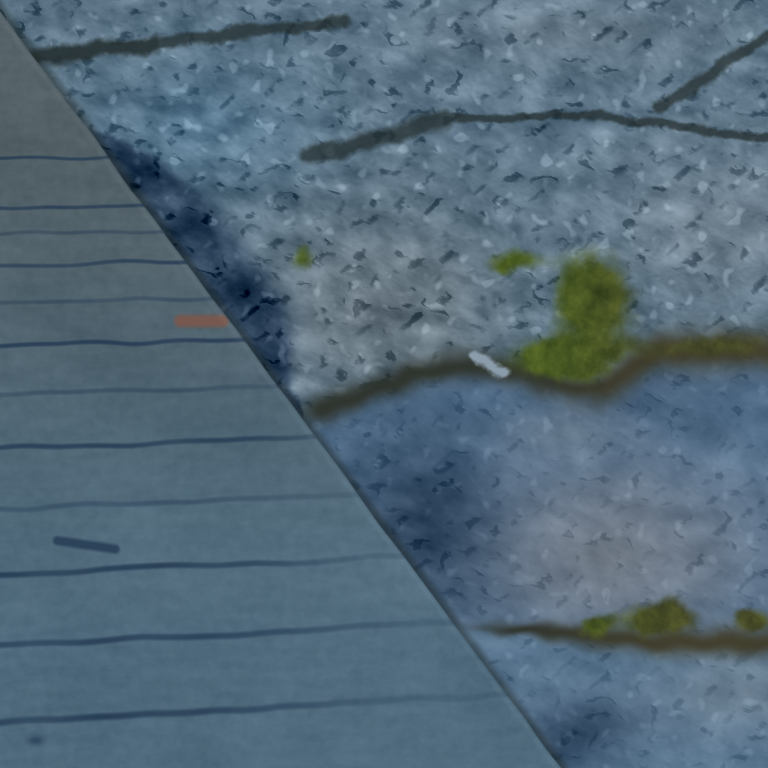
A Shadertoy shader for this texture:

```glsl
// A boardwalk runs diagonally beside blue-grey boulders with mossy clefts.
// Soft elliptical tints place the forms, ledge curves split the rocks, and
// gradient noise supplies stone relief, ragged moss and wood grain.
#define BLUE vec3(.36, .455, .525)
#define PALE vec3(.47, .53, .58)
#define DEEP vec3(.14, .225, .32)
#define CLEFT vec3(.13, .17, .17)
#define MOSS vec3(.28, .35, .13)
#define EARTH vec3(.26, .24, .16)
#define WOOD_FAR vec3(.325, .375, .395)
#define WOOD_NEAR vec3(.315, .42, .49)
#define RELIEF .34
#define PITTING .16

vec2 hash2(vec2 p) {
  p = vec2(dot(p, vec2(127.1, 311.7)), dot(p, vec2(269.5, 183.3)));
  return fract(sin(p) * 43758.5) * 2. - 1.;
}
float noise(vec2 p) {
  vec2 i = floor(p), f = fract(p), u = f * f * (3. - 2. * f), e = vec2(1, 0);
  float low = mix(dot(hash2(i), f), dot(hash2(i + e), f - e), u.x);
  float high = mix(dot(hash2(i + e.yx), f - e.yx), dot(hash2(i + 1.), f - 1.), u.x);
  return mix(low, high, u.y);
}
float fbm(vec2 p) {
  float sum = 0., amp = .5;
  for (int i = 0; i < 5; i++, amp *= .56) {
    sum += amp * noise(p);
    p = mat2(1.6, 1.2, -1.2, 1.6) * p + 7.3;
  }
  return sum;
}
// Soft ellipse at (x, y) with radii (rx, ry)
float blob(vec2 p, float x, float y, float rx, float ry) {
  vec2 d = (p - vec2(x, y)) / vec2(rx, ry);
  return exp(-dot(d, d));
}
// Soft line from (ax, ay) to (bx, by)
float stroke(vec2 p, float ax, float ay, float bx, float by, float w) {
  vec2 a = vec2(ax, ay), d = vec2(bx, by) - a;
  float h = clamp(dot(p - a, d) / dot(d, d), 0., 1.);
  return 1. - smoothstep(w * .3, w, length(p - a - d * h));
}
float band(float d, float w) { return exp(-d * d / (w * w)); }
void tint(inout vec3 c, vec3 paint, float amount) { c = mix(c, paint, amount); }
float upperLedge(float x) {
  return .455 + .06 * smoothstep(.38, .6, x) - .03 * smoothstep(.62, .77, x)
    + .05 * smoothstep(.77, .87, x);
}
float boardEdge(float y) { return .73 - .741 * y; }

vec3 rocks(vec2 p) {
  vec2 rag = p + .022 * vec2(fbm(p * 19.), fbm(p * 19. + 40.));
  vec2 q = rag + .04 * vec2(fbm(p * 6.), fbm(p * 6. + 15.));
  float wobble = p.y + .01 * noise(p * 30.), above = wobble - upperLedge(p.x);
  float base = wobble - .183 + .02 * smoothstep(.6, .9, p.x);
  // Upper slab and its shaded side
  vec3 slab = BLUE;
  tint(slab, vec3(.43, .48, .51), .8 * blob(q, .5, .6, .18, .14));
  tint(slab, PALE, .75 * blob(q, .94, .7, .16, .11) + .5 * blob(q, .75, .96, .2, .05));
  tint(slab, vec3(.31, .45, .55), .7 * blob(q, .26, .83, .13, .08));
  float side = .1 * smoothstep(.88, .73, p.y) * smoothstep(.44, .6, p.y) + .001;
  tint(slab, DEEP, .9 - .9 * smoothstep(side * .55, side * 1.15, q.x - boardEdge(q.y)));
  // Middle boulder and lowest rock
  vec3 boulder = vec3(.32, .43, .54), foot = vec3(.36, .47, .57);
  tint(boulder, vec3(.45, .49, .54), blob(q, .8, .28, .2, .12));
  tint(boulder, PALE, .5 * blob(q, .74, .44, .08, .035));
  tint(boulder, DEEP, .85 * blob(q, .54, .33, .1, .12) + .3 * blob(q, .85, .49, .09, .04));
  tint(foot, DEEP, .7 * blob(q, .75, .05, .09, .05));
  tint(foot, PALE, .6 * blob(q, .97, .09, .12, .05));
  vec3 col = mix(boulder, slab, smoothstep(-.008, .008, above));
  col = mix(foot, col, smoothstep(-.008, .008, base));
  // Relief and pits, coarser on the slab
  vec2 s = p * vec2(15, 21) + p.yx * 4.;
  float slope = fbm(s) - fbm(s + vec2(.22, -.3));
  float rough = mix(.5, 1., smoothstep(-.02, .04, above));
  float pits = smoothstep(.12, .42, noise(p * vec2(58, 70) + 3. * slope));
  float flecks = smoothstep(.18, .45, noise(p * 64. + 21.));
  col += rough * (RELIEF * slope - PITTING * pits + .11 * flecks) + .1 * fbm(p * 9.);
  // Cracks across the slab
  float crack = 1.2 * stroke(rag, .04, .925, .2, .942, .016);
  crack = max(crack, stroke(rag, .2, .942, .45, .975, .011));
  crack = max(crack, stroke(rag, .4, .795, .58, .845, .016));
  crack = max(crack, stroke(rag, .58, .845, .78, .85, .008));
  crack = max(crack, stroke(rag, .78, .85, 1.02, .815, .009));
  crack = max(crack, stroke(rag, .86, .86, 1., .955, .012));
  tint(col, CLEFT, .7 * crack);
  // Earth in the ledges
  float right = smoothstep(.62, .9, p.x);
  float seam = band(above - .008, .018 + .008 * right) * smoothstep(.38, .42, p.x);
  seam = max(seam, band(base, .007 + .011 * right) * smoothstep(.58, .68, p.x));
  tint(col, mix(CLEFT, EARTH, .35 + .6 * right), .95 * seam);
  // Moss tufts and a pale chip
  float moss = blob(q, .78, .61, .055, .06) + blob(q, .73, .53, .075, .027)
    + .8 * blob(q, .67, .66, .04, .02) + .7 * blob(q, .93, .55, .1, .02)
    + .7 * blob(q, .405, .66, .022, .025) + blob(q, .86, .197, .05, .03)
    + .8 * blob(q, .775, .187, .03, .02) + .9 * blob(q, .98, .19, .03, .02);
  vec3 tuft = mix(MOSS, EARTH, .6 * right * right) + fbm(p * 38.) * vec3(.25, .25, .1);
  tint(col, tuft, smoothstep(.25, .75, moss + .35 * fbm(p * 28.)));
  tint(col, PALE * 1.15, stroke(rag, .615, .535, .655, .518, .009));
  return mix(col, CLEFT, .55 - .55 * smoothstep(0., .018, p.x - boardEdge(p.y)));
}

vec3 boards(vec2 p) {
  vec3 col = mix(WOOD_FAR, WOOD_NEAR, smoothstep(.95, .15, p.y));
  col += .05 * (fbm(p * vec2(14, 60)) + fbm(p * 70.)) + .07 * fbm(p * 5.);
  // Plank gaps widen with nearness
  for (float k = 0.; k < 12.; k++) {
    float at = k > 10. ? .206 : .271 + .03 * k + .0037 * k * k, w = .0025 + .005 * at;
    float gap = abs(1. - p.y - at + .06 * at * p.x + .006 * noise(vec2(p.x * 14., k * 5.3)));
    float dark = mod(k, 2.) < .5 || k > 8. ? .75 : .4;
    dark *= 1. - .75 * smoothstep(.25, .55, p.x) + .5 * noise(vec2(p.x * 11., k * 3.7));
    tint(col, DEEP, max(dark, 0.) * (1. - smoothstep(w * .15, w, gap)));
  }
  // Fallen leaves and a knot
  tint(col, vec3(.49, .34, .29), .85 * stroke(p, .235, .582, .29, .582, .012));
  tint(col, DEEP, .8 * stroke(p, .075, .296, .15, .285, .009));
  tint(col, DEEP, .7 * blob(p, .047, .036, .011, .006));
  return col;
}

void mainImage(out vec4 fragColor, in vec2 fragCoord) {
  vec2 p = fragCoord / iResolution.xy;
  float beside = p.x - boardEdge(p.y) + .004 * noise(p * 14.);
  float soft = max(.002, 1. / iResolution.y);
  vec3 col = mix(boards(p), rocks(p), smoothstep(-soft, soft, beside));
  col += .025 * band(beside + .006, .004);
  fragColor = vec4(clamp(col, 0., 1.), 1.);
}
```
